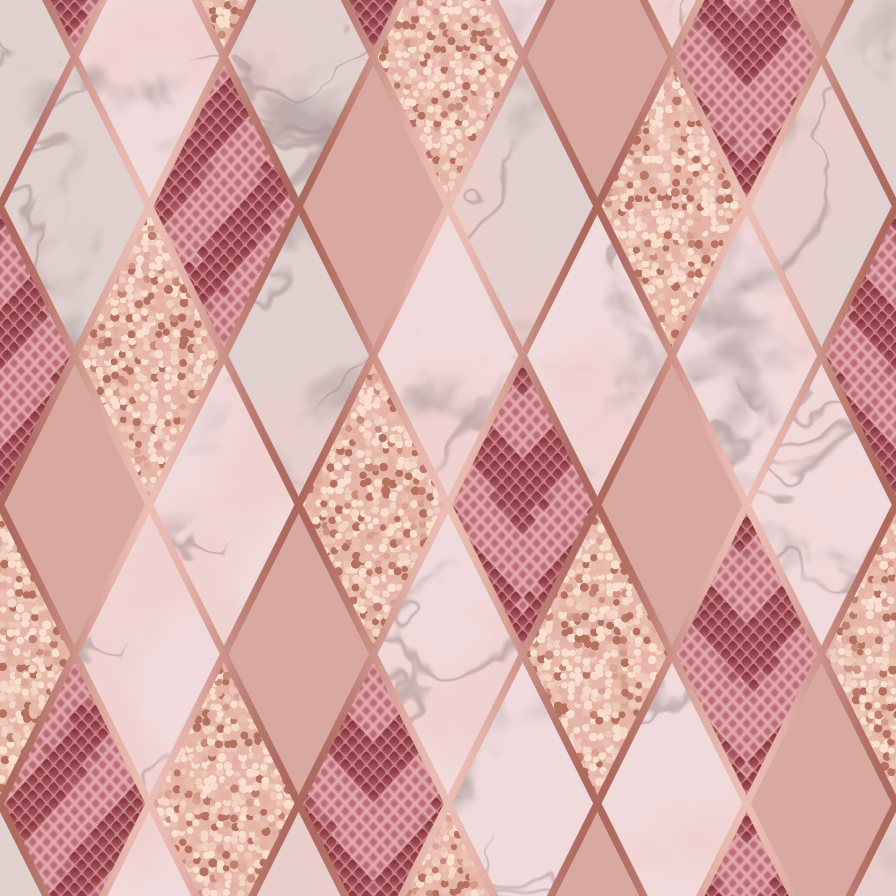
Give the GLSL for this pattern, as a Shadertoy shader.

```glsl
const float PI = 3.14159;
const vec2 REPEATS = vec2(6.0, 3.0);
const float LINE_HALF_WIDTH = 0.0042;

// Materials: 0 grey marble, 1 pink marble, 2 plain, 3 glitter, 4 scales
const int MATERIALS[36] = int[36](
    0, 1, 0, 3, 2, 4,
    0, 4, 2, 0, 3, 0,
    4, 3, 0, 1, 1, 1,
    2, 1, 3, 4, 2, 1,
    3, 1, 2, 1, 3, 4,
    4, 3, 4, 1, 1, 2);

float hash(vec2 p) {
    return fract(sin(dot(p, vec2(127.1, 311.7))) * 43758.5453);
}

float noise(vec2 p) {
    vec2 i = floor(p), f = fract(p);
    f = f * f * (3.0 - 2.0 * f);
    return mix(mix(hash(i), hash(i + vec2(1, 0)), f.x),
               mix(hash(i + vec2(0, 1)), hash(i + vec2(1, 1)), f.x), f.y);
}

float fbm(vec2 p) {
    float sum = 0.0, amp = 0.5;
    for (int i = 0; i < 4; i++) {
        sum += amp * noise(p);
        p = mat2(1.6, 1.2, -1.2, 1.6) * p + 7.3;
        amp *= 0.5;
    }
    return sum;
}

// Soft clouds, smoky blotches and thin broken veins
vec3 marble(vec2 p, vec3 base, float seed) {
    vec2 q = p * 9.0 + seed * 50.0;
    float warp = fbm(q * 0.9 + 11.0);
    float blush = smoothstep(0.4, 0.65, fbm(q * 0.8 + 23.0));
    float smoke = smoothstep(0.54, 0.76, fbm(q * 1.2 + warp));
    float ridge = abs(fbm(q * 0.7 + 1.6 * warp + 5.0) - 0.48);
    float vein = smoothstep(0.022, 0.0, ridge) * smoothstep(0.45, 0.65, noise(q * 0.8 + 31.0));
    vec3 col = mix(base, vec3(0.94, 0.80, 0.785), 0.6 * blush);
    col = mix(col, vec3(0.70, 0.63, 0.63), 0.75 * smoke);
    return mix(col, vec3(0.68, 0.59, 0.59), 0.6 * vein);
}

vec3 flakeColour(float h) {
    vec3 col = mix(vec3(0.98, 0.88, 0.82), vec3(0.90, 0.70, 0.65), smoothstep(0.1, 0.7, h));
    return mix(col, vec3(0.71, 0.44, 0.37), smoothstep(0.72, 0.92, h));
}

// Overlapping round flakes, one jittered disc per cell
vec3 glitter(vec2 p, float density, float px) {
    vec2 q = p * density, cell = floor(q);
    float blur = px * density;
    vec3 col = vec3(0.90, 0.72, 0.66);
    for (int y = -1; y <= 1; y++) {
        for (int x = -1; x <= 1; x++) {
            vec2 id = cell + vec2(x, y);
            vec2 centre = id + 0.2 + 0.6 * vec2(hash(id), hash(id + 41.0));
            float radius = mix(0.42, 0.62, hash(id + 83.0));
            float disc = smoothstep(0.5 * blur, -0.5 * blur, length(q - centre) - radius);
            col = mix(col, flakeColour(hash(id + 17.0)), disc);
        }
    }
    return col;
}

// Reptile scales on a diagonal lattice, darkened in chevrons or slanted bands
vec3 scales(vec2 p, vec2 density, float seed, float px) {
    vec2 q = p * density;
    vec2 s = vec2(q.x + q.y, q.x - q.y);
    vec2 id = floor(s), f = s - id - 0.5;
    vec2 centre = 0.5 * vec2(id.x + id.y + 1.0, id.x - id.y) / density;
    float blur = px * density.x;

    float bend = seed < 0.5 ? abs(centre.x) : centre.x;
    float band = sin((centre.y - 1.3 * bend) * 40.0 + seed * 2.0 * PI);
    float dark = smoothstep(-0.05, 0.25, band + 0.5 * (hash(id + seed) - 0.5));

    float rounded = pow(dot(f * f * f * f, vec2(1.0)), 0.25);
    float body = smoothstep(0.43 + blur, 0.43 - blur, rounded);
    float spot = smoothstep(0.28 + blur, 0.28 - blur, rounded);
    vec3 pale = mix(vec3(0.84, 0.57, 0.60), vec3(0.70, 0.40, 0.44), 0.8 * spot);
    vec3 deep = vec3(0.59, 0.27, 0.30) + 0.12 * (f.y - f.x);
    vec3 rim = mix(vec3(0.89, 0.67, 0.69), vec3(0.79, 0.50, 0.53), dark);
    return mix(rim, mix(pale, deep, dark), body);
}

vec3 fillDiamond(int material, vec2 p, vec2 local, float seed, float px) {
    if (material == 0) return marble(p, vec3(0.88, 0.82, 0.81), seed);
    if (material == 1) return marble(p, vec3(0.945, 0.855, 0.86), seed);
    if (material == 2) return vec3(0.85, 0.66, 0.63);
    if (material == 3) return glitter(p, 120.0, px);
    return scales(local, vec2(64.0, 58.0), seed, px);
}

void mainImage(out vec4 fragColor, in vec2 fragCoord) {
    float px = 1.0 / iResolution.y;
    vec2 p = fragCoord * px;

    // Diagonal coordinates: each unit square is one diamond
    vec2 uv = vec2(p.x, 1.0 - p.y) * REPEATS - vec2(0.0, 0.69);
    vec2 diagonal = vec2(uv.x + uv.y, uv.x - uv.y);
    vec2 cell = floor(diagonal);
    vec2 centre = 0.5 * vec2(cell.x + cell.y + 1.0, cell.x - cell.y);
    vec2 local = (uv - centre) * vec2(1, -1) / REPEATS;

    int row = int(mod(cell.x - cell.y + 1.0, 6.0));
    int column = int(mod(floor(centre.x), 6.0));
    float seed = hash(vec2(column, row));
    vec3 col = fillDiamond(MATERIALS[row * 6 + column], p, local, seed, px);

    // Metallic lines, shading from copper to pale rose
    vec2 gap = abs(diagonal - round(diagonal)) / length(REPEATS);
    float line = smoothstep(0.7 * px, -0.7 * px, min(gap.x, gap.y) - LINE_HALF_WIDTH);
    float shine = 0.5 - 0.5 * cos(PI * uv.x);
    vec3 metal = mix(vec3(0.68, 0.41, 0.37), vec3(0.92, 0.74, 0.70), shine);
    fragColor = vec4(mix(col, metal, line), 1.0);
}
```
